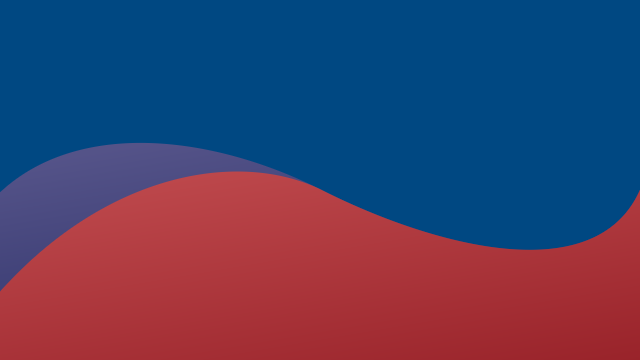
This background is drawn by a Shadertoy shader. Its source:

```glsl
const vec3 NAVY = vec3(0.0, 0.282, 0.51);
const vec3 LILAC_LIGHT = vec3(0.33, 0.325, 0.535);
const vec3 LILAC_DARK = vec3(0.25, 0.255, 0.47);
const vec3 RED_LIGHT = vec3(0.74, 0.28, 0.295);
const vec3 RED_DARK = vec3(0.60, 0.138, 0.165);

vec2 bezier(vec2 a, vec2 b, vec2 c, vec2 d, float t) {
    float s = 1.0 - t;
    return s * s * s * a + 3.0 * s * s * t * b + 3.0 * s * t * t * c + t * t * t * d;
}

vec2 bezierTangent(vec2 a, vec2 b, vec2 c, vec2 d, float t) {
    float s = 1.0 - t;
    return s * s * (b - a) + 2.0 * s * t * (c - b) + t * t * (d - c);
}

// Approximate signed distance above a curve whose x always increases
float curveDistance(vec2 p, vec2 a, vec2 b, vec2 c, vec2 d) {
    float low = 0.0;
    float high = 1.0;
    for (int i = 0; i < 18; i++) {
        float middle = 0.5 * (low + high);
        if (bezier(a, b, c, d, middle).x < p.x) low = middle;
        else high = middle;
    }
    float t = 0.5 * (low + high);
    vec2 tangent = normalize(bezierTangent(a, b, c, d, t));
    return (p.y - bezier(a, b, c, d, t).y) * tangent.x;
}

// A crest with its own shape on the left, a shared trough on the right
float waveDistance(vec2 p, vec2 start, vec2 rise, vec2 fall) {
    vec2 joint = vec2(0.5, 0.267);
    if (p.x < joint.x) return curveDistance(p, start, rise, fall, joint);
    return curveDistance(p, joint, vec2(0.661, 0.185), vec2(0.928, 0.103), vec2(1.0, 0.266));
}

float coverage(float distanceAbove, float pixel) {
    return clamp(0.5 - distanceAbove / pixel, 0.0, 1.0);
}

vec3 gradient(vec3 dark, vec3 light, float bottom, float top, float level) {
    return mix(dark, light, clamp((level - bottom) / (top - bottom), 0.0, 1.0));
}

void mainImage(out vec4 fragColor, in vec2 fragCoord) {
    // Canvas width is one unit
    vec2 p = fragCoord / iResolution.x;
    float pixel = 1.0 / iResolution.x;
    float level = p.y - 0.17 * p.x;

    float backWave = waveDistance(p, vec2(0.0, 0.262), vec2(0.12, 0.374), vec2(0.3255, 0.354));
    float frontWave = waveDistance(p, vec2(0.0, 0.107), vec2(0.167, 0.293), vec2(0.3724, 0.328));

    // Layers from back to front
    vec3 lilac = gradient(LILAC_DARK, LILAC_LIGHT, 0.107, 0.30, level);
    vec3 red = gradient(RED_DARK, RED_LIGHT, -0.17, 0.24, level);
    vec3 color = mix(NAVY, lilac, coverage(backWave, pixel));
    color = mix(color, red, coverage(frontWave, pixel));
    fragColor = vec4(color, 1.0);
}
```
